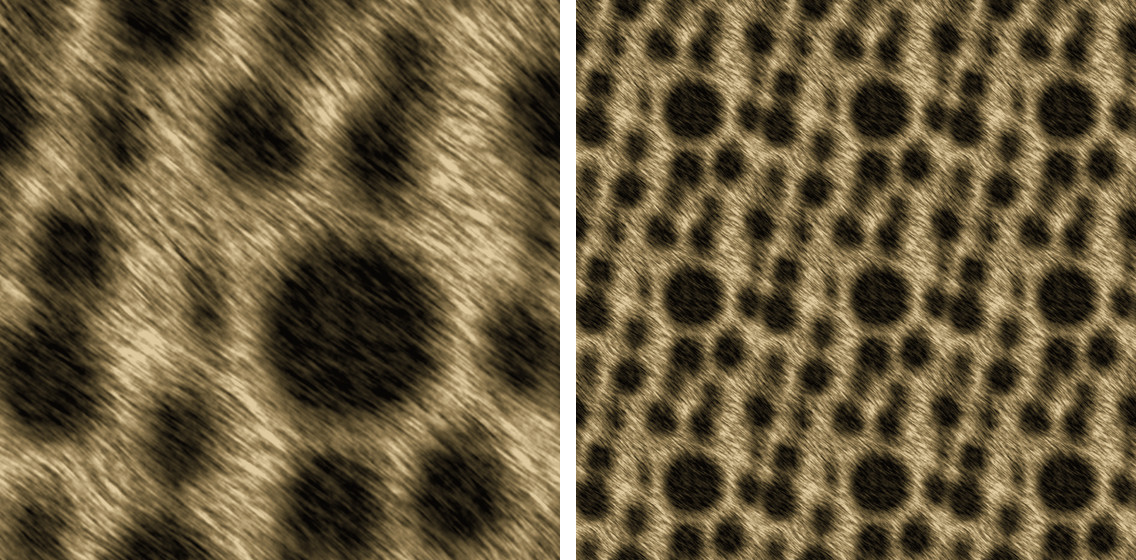
Left, the tile; right, the same tile 3 across and 3 down.
A Shadertoy shader for this texture:

```glsl
// Seamless spotted animal fur: soft dark spots under fine diagonal hairs.

float hash(vec2 p)
{
    vec3 q = fract(p.xyx * 0.1031);
    q += dot(q, q.yzx + 33.33);
    return fract((q.x + q.y) * q.z);
}

// Value noise that wraps after a whole number of cells.
float noise(vec2 uv, float cells)
{
    vec2 p = uv * cells;
    vec2 i = floor(p);
    vec2 f = p - i;
    f = f * f * (3.0 - 2.0 * f);
    float a = hash(mod(i, cells));
    float b = hash(mod(i + vec2(1, 0), cells));
    float c = hash(mod(i + vec2(0, 1), cells));
    float d = hash(mod(i + vec2(1, 1), cells));
    return mix(mix(a, b, f.x), mix(c, d, f.x), f.y);
}

// Shortest offset on the repeating tile.
vec2 wrapOffset(vec2 d)
{
    return d - floor(d + 0.5);
}

// Hairs: fine noise smeared along a slightly wandering direction.
float hairStrands(vec2 uv)
{
    float angle = -0.71 + 0.3 * (noise(uv, 6.0) - 0.5);
    vec2 along = vec2(cos(angle), sin(angle));
    float sum = 0.0;
    for (int i = 0; i < 10; i++)
    {
        vec2 p = uv + along * 0.0038 * (float(i) - 4.5);
        sum += 1.2 * (noise(p, 233.0) - 0.5) + 0.9 * (noise(p, 131.0) - 0.5);
    }
    return sum / 10.0;
}

// Spots on a jittered wrapping lattice; spot 0 is large and pushes the rest away.
float spotMask(vec2 uv)
{
    float bare = 1.0;
    for (int i = 0; i < 17; i++)
    {
        float id = float(i);
        vec2 jitter = vec2(hash(vec2(id, 3)), hash(vec2(id, 8))) - 0.5;
        vec2 offset = wrapOffset(id * vec2(1, 4) / 17.0 + 0.075 * jitter);
        float width = mix(0.04, 0.105, fract(id * 0.618));
        vec2 radius = vec2(width, 0.06 + 0.55 * width);

        if (i == 0)
        {
            offset = vec2(0);
            radius = vec2(0.168, 0.175);
        }
        else
        {
            float away = length(offset);
            offset += 0.06 * offset / away * (1.0 - smoothstep(0.2, 0.5, away));
        }

        vec2 d = wrapOffset(uv - vec2(0.63, 0.41) - offset);
        d.x += d.y * 0.15 * (hash(vec2(id, 21)) - 0.5);
        float dist = (length(d / radius) - 1.0) * min(radius.x, radius.y);
        float strength = mix(0.8, 1.0, smoothstep(0.04, 0.08, radius.x));
        bare *= 1.0 - strength * (1.0 - smoothstep(-0.052, 0.048, dist));
    }
    return 1.0 - bare;
}

// Colour ramp from spot black to pale hair tips.
vec3 furColor(float tone)
{
    vec3 ink = vec3(0.03, 0.022, 0.015);
    vec3 umber = vec3(0.32, 0.27, 0.16);
    vec3 sand = vec3(0.60, 0.51, 0.34);
    vec3 cream = vec3(0.87, 0.79, 0.62);
    vec3 color = mix(ink, umber, clamp((tone - 0.03) / 0.29, 0.0, 1.0));
    color = mix(color, sand, clamp((tone - 0.32) / 0.28, 0.0, 1.0));
    return mix(color, cream, clamp((tone - 0.60) / 0.27, 0.0, 1.0));
}

void mainImage(out vec4 fragColor, in vec2 fragCoord)
{
    vec2 uv = fragCoord / iResolution.xy;
    float strands = hairStrands(uv);

    // Spots with slightly uneven outlines, frayed by the hairs.
    vec2 wobble = vec2(noise(uv, 7.0), noise(uv, 8.0)) - 0.5;
    float spot = spotMask(uv + 0.018 * wobble + 0.008 * strands);

    // Broad pale patches in the ground coat.
    float patches = noise(uv, 5.0) + 0.5 * noise(uv, 11.0) - 0.75;

    float tone = mix(0.635 + 0.22 * patches, 0.105, spot);
    tone += strands * mix(0.8, 0.42, spot);
    fragColor = vec4(furColor(tone), 1.0);
}
```
